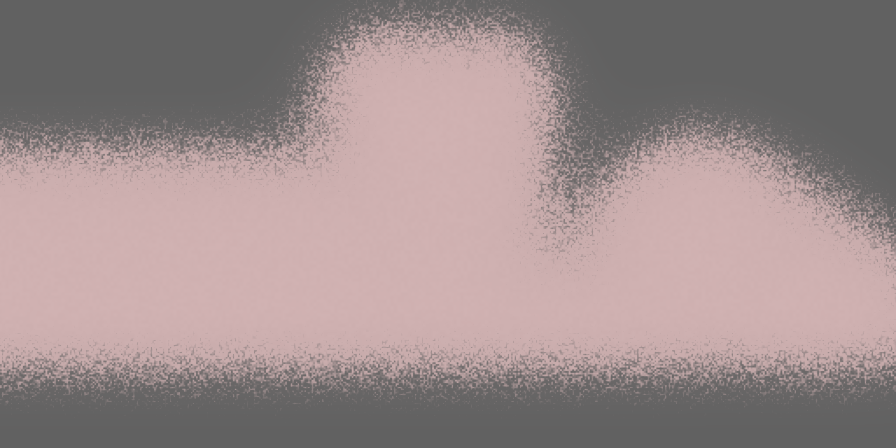
Write a WebGL 1 fragment shader that draws this background.

```glsl
precision highp float;
// Draws a grainy pink cloud sprayed onto a flat grey ground.
uniform vec2 u_resolution;

const vec3 GREY = vec3(0.38);
const vec3 PINK = vec3(0.82, 0.70, 0.70);
const float GRAINS = 256.0;  // grains per canvas height
const float SOFTNESS = 0.46; // tonal softness of each grain
const float HAZE = 0.18;     // share of smooth tone between grains

float hash(vec2 p) {
  vec3 q = fract(vec3(p.xyx) * 0.1031);
  q += dot(q, q.yzx + 33.33);
  return fract((q.x + q.y) * q.z);
}

float valueNoise(vec2 p) {
  vec2 cell = floor(p);
  vec2 f = fract(p);
  f = f * f * (3.0 - 2.0 * f);
  float low = mix(hash(cell), hash(cell + vec2(1.0, 0.0)), f.x);
  float high = mix(hash(cell + vec2(0.0, 1.0)), hash(cell + vec2(1.0)), f.x);
  return mix(low, high, f.y);
}

// Depth inside a rounded box, negative outside.
float boxDepth(vec2 p, vec2 center, vec2 halfSize, float radius) {
  vec2 q = abs(p - center) - halfSize + radius;
  return radius - length(max(q, 0.0)) - min(max(q.x, q.y), 0.0);
}

// Depth inside a circle, negative outside.
float circleDepth(vec2 p, vec2 center, float radius) {
  return radius - length(p - center);
}

// Joins two depths with a rounded seam.
float smoothMax(float a, float b, float blend) {
  float h = max(blend - abs(a - b), 0.0) / blend;
  return max(a, b) + 0.25 * blend * h * h;
}

// Density of the cloud, thinning toward its outline and its level base.
float cloudDensity(vec2 p) {
  const float SEAM = 0.14;
  float depth = boxDepth(p, vec2(0.20, 0.25), vec2(1.00, 0.575), 0.30);
  depth = smoothMax(depth, boxDepth(p, vec2(0.975, 0.50), vec2(0.42, 0.59), 0.32), SEAM);
  depth = smoothMax(depth, boxDepth(p, vec2(0.80, 0.00), vec2(1.10, 0.62), 0.30), SEAM);
  depth = smoothMax(depth, circleDepth(p, vec2(1.56, 0.42), 0.43), SEAM);
  depth = smoothMax(depth, circleDepth(p, vec2(1.78, 0.22), 0.48), SEAM);
  depth = max(depth, 0.0);
  float base = smoothstep(0.01, 0.33, p.y);
  return (1.0 - exp(-30.0 * depth * depth)) * base;
}

// Fine grains with slight clumping.
float grain(vec2 p) {
  float fine = valueNoise(p * GRAINS - 0.5);
  float clump = valueNoise(p * GRAINS * 0.47 + 71.3);
  return mix(fine, clump, 0.15);
}

void main() {
  vec2 p = gl_FragCoord.xy / u_resolution.y;
  float density = cloudDensity(p);

  // Each grain takes paint as the density passes its threshold.
  float level = density * (1.0 + 2.0 * SOFTNESS) - SOFTNESS;
  float paint = smoothstep(-SOFTNESS, SOFTNESS, level - grain(p));

  // Thin haze around the grains
  paint = mix(paint, density, HAZE);

  // Gentle mottling of the solid paint
  vec3 pink = PINK - 0.01 * valueNoise(p * GRAINS * 0.5);
  gl_FragColor = vec4(mix(GREY, pink, paint), 1.0);
}
```
